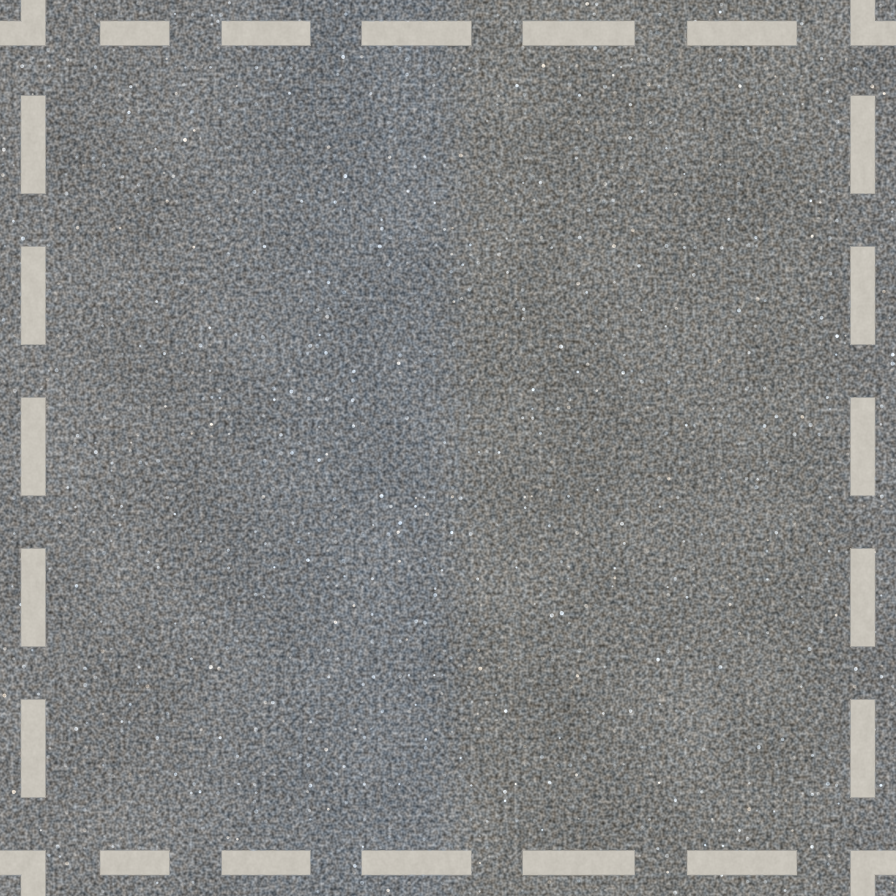
Give the GLSL for this texture, as a Shadertoy shader.

```glsl
// Grey asphalt tile framed by dashed, pale road paint with corner brackets.
// Layered gradient noise makes the stone grain, hashed cells scatter bright
// flecks, and box distance functions place the painted dashes.

#define GRAIN_SCALE 185.0
#define GRAIN_CONTRAST 0.21
#define PATCH_CONTRAST 0.045
#define FLECK_CELLS 100.0
#define FLECK_CHANCE 0.14
#define LINE_CENTER 0.0371
#define LINE_HALF 0.0137
#define DASH_PITCH 0.1685
#define DASH_HALF 0.0547
#define ASPHALT_COLOR vec3(0.488, 0.492, 0.493)
#define PAINT_COLOR vec3(0.785, 0.768, 0.730)

vec3 hash3(vec2 p) {
    vec3 q = fract(p.xyx * vec3(0.1031, 0.1030, 0.0973));
    q += dot(q, q.yxz + 33.33);
    return fract((q.xxy + q.yzz) * q.zyx);
}

float cornerSlope(vec2 cell, vec2 offset) {
    float angle = 6.28318 * hash3(cell).x;
    return dot(vec2(cos(angle), sin(angle)), offset);
}

float gradientNoise(vec2 p) {
    vec2 i = floor(p), f = fract(p);
    vec2 u = f * f * f * (f * (f * 6.0 - 15.0) + 10.0);
    vec2 e = vec2(1.0, 0.0);
    float low = mix(cornerSlope(i, f), cornerSlope(i + e, f - e), u.x);
    float high = mix(cornerSlope(i + e.yx, f - e.yx), cornerSlope(i + 1.0, f - 1.0), u.x);
    return mix(low, high, u.y);
}

float fbm(vec2 p) {
    float sum = 0.0, amplitude = 1.0;
    for (int k = 0; k < 4; k++) {
        sum += amplitude * gradientNoise(p);
        p = p * 2.03 + 17.3;
        amplitude *= 0.6;
    }
    return sum;
}

float boxDistance(vec2 p, vec2 halfSize) {
    vec2 d = abs(p) - halfSize;
    return length(max(d, 0.0)) + min(max(d.x, d.y), 0.0);
}

// Signed distance to all painted marks
float paintDistance(vec2 uv) {
    vec2 edge = 0.5 - abs(uv - 0.5);

    // Corner brackets run outward to the tile border
    float reach = LINE_CENTER + LINE_HALF;
    float d = min(boxDistance(edge - vec2(0.0, LINE_CENTER), vec2(reach, LINE_HALF)),
                  boxDistance(edge - vec2(LINE_CENTER, 0.0), vec2(LINE_HALF, reach)));

    // Evenly repeated dashes on the left and right
    float along = uv.y - 0.5016;
    along -= DASH_PITCH * clamp(round(along / DASH_PITCH), -2.0, 2.0);
    d = min(d, boxDistance(vec2(edge.x - LINE_CENTER, along), vec2(LINE_HALF, DASH_HALF)));

    // Uneven dashes on the top and bottom: center, half length
    vec2 dashes[5] = vec2[5](vec2(0.1504, 0.0387), vec2(0.2969, 0.0495),
        vec2(0.4648, 0.0612), vec2(0.6458, 0.0625), vec2(0.8281, 0.0612));
    for (int k = 0; k < 5; k++) {
        vec2 p = vec2(uv.x - dashes[k].x, edge.y - LINE_CENTER);
        d = min(d, boxDistance(p, vec2(dashes[k].y, LINE_HALF)));
    }
    return d;
}

// Sparse bright stones, slightly warm or cool
vec3 flecks(vec2 uv, float pixel) {
    vec2 p = uv * FLECK_CELLS, cell = floor(p);
    vec3 place = hash3(cell + 71.0), look = hash3(cell + 313.0);
    float radius = mix(0.10, 0.23, look.x);
    float blur = pixel * FLECK_CELLS * 0.7;
    float dist = length(fract(p) - mix(vec2(0.3), vec2(0.7), place.xy));
    float cover = 1.0 - smoothstep(radius - blur, radius + blur, dist);
    float glow = mix(0.12, 0.42, look.y * look.y * look.y);
    vec3 tint = mix(vec3(1.08, 0.98, 0.86), vec3(0.92, 1.0, 1.08), smoothstep(0.1, 0.4, look.z));
    return tint * glow * cover * step(place.z, FLECK_CHANCE);
}

vec3 asphalt(vec2 uv, float grain, float pixel) {
    // Cool band left of the middle, warmer ground to its right
    float cool = smoothstep(0.12, 0.42, uv.x) * (1.0 - smoothstep(0.47, 0.54, uv.x));
    float warm = smoothstep(0.46, 0.56, uv.x) * (1.0 - smoothstep(0.88, 1.0, uv.x));
    vec3 color = ASPHALT_COLOR + cool * vec3(-0.012, 0.0, 0.016) + warm * vec3(0.003, 0.0, -0.010);

    // Broad stains, grain and small tint changes between stones
    color += PATCH_CONTRAST * fbm(uv * 7.0 + 4.0);
    color += GRAIN_CONTRAST * grain;
    color += vec3(0.035, 0.0, -0.035) * gradientNoise(uv * GRAIN_SCALE * 0.8 + 91.0);
    return color + flecks(uv, pixel);
}

void mainImage(out vec4 fragColor, in vec2 fragCoord) {
    vec2 uv = fragCoord / iResolution.xy;
    float pixel = 1.0 / min(iResolution.x, iResolution.y);
    float grain = gradientNoise(uv * GRAIN_SCALE) + gradientNoise(uv * GRAIN_SCALE * 1.77 + 37.0);

    // Paint with faint wear and slightly rough borders
    vec3 paint = PAINT_COLOR + 0.018 * grain + 0.025 * fbm(uv * vec2(75.0, 45.0) + 9.0);
    float d = paintDistance(uv) + 0.0006 * grain;
    float cover = 1.0 - smoothstep(-pixel, pixel, d);

    vec3 color = mix(asphalt(uv, grain, pixel), paint, cover);
    fragColor = vec4(clamp(color, 0.0, 1.0), 1.0);
}
```
